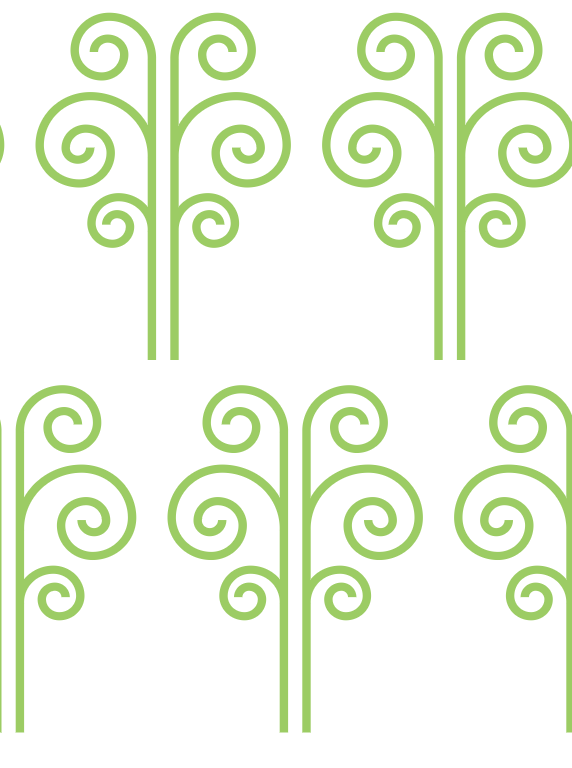
This pattern is drawn by a Shadertoy shader. Its source:

```glsl
// Staggered rows of mirrored green stems with spiral fern curls on white.

const vec3 PAPER = vec3(1.0);
const vec3 GREEN = vec3(0.612, 0.80, 0.392);

// All lengths are in units of 1/768 of the canvas height.
const float CANVAS_HEIGHT = 768.0;
const vec2 PERIOD = vec2(286.6, 372.5);
const float FIRST_AXIS = 163.2;     // mirror axis of the first plant
const float ROW_SHIFT = 132.0;      // sideways step of the second row
const float LAST_ROW = 1.0;
const float STEM_X = 11.3;          // stem distance from the mirror axis
const float STEM_TOP = 57.0;
const float STEM_BOTTOM = 360.0;
const float HALF_WIDTH = 4.2;
const float SQUASH = 0.97;          // curl height relative to its width
const float OVERLAP = 2.0;          // hides joints between arcs

// Radii of successive quarter turns, zero ends the curl.
const float TOP_CURL[8] = float[8](42.7, 34.5, 27.0, 22.5, 16.5, 13.8, 0.0, 0.0);
const float MID_CURL[8] = float[8](61.7, 50.5, 39.5, 31.5, 25.0, 20.0, 12.0, 12.5);
const float LOW_CURL[8] = float[8](33.4, 27.0, 21.0, 17.5, 13.0, 10.8, 0.0, 0.0);

// Distance to a spiral of tangent quarter arcs, leaving the stem at a given depth.
float curlDistance(vec2 p, float depth, float radii[8]) {
    p = vec2(p.x - STEM_X, (p.y + depth) / SQUASH);
    vec2 center = vec2(radii[0], 0.0);
    vec2 from = vec2(-1.0, 0.0);
    float d = 1e5;
    for (int i = 0; i < 8; i++) {
        float r = radii[i];
        if (r <= 0.0) break;
        vec2 to = vec2(from.y, -from.x);
        vec2 q = p - center;
        float ring = abs(length(q) - r) - HALF_WIDTH;
        float wedge = max(-dot(q, from), -dot(q, to) - OVERLAP);
        d = min(d, max(ring, wedge));
        if (i < 7) center += to * (r - radii[i + 1]);
        from = to;
    }
    return d;
}

// Upright stem with square ends.
float stemDistance(vec2 p) {
    float middle = -0.5 * (STEM_TOP + STEM_BOTTOM);
    vec2 halfSize = vec2(HALF_WIDTH, 0.5 * (STEM_BOTTOM - STEM_TOP));
    vec2 q = abs(p - vec2(STEM_X, middle)) - halfSize;
    return max(q.x, q.y);
}

float plantDistance(vec2 p) {
    p.x = abs(p.x);
    float d = stemDistance(p);
    d = min(d, curlDistance(p, 58.2, TOP_CURL));
    d = min(d, curlDistance(p, 156.0, MID_CURL));
    return min(d, curlDistance(p, 229.6, LOW_CURL));
}

void mainImage(out vec4 fragColor, in vec2 fragCoord) {
    float pixel = CANVAS_HEIGHT / iResolution.y;
    vec2 p = fragCoord * pixel;
    p.y -= CANVAS_HEIGHT;

    // Staggered repeat, measured down from the top edge.
    float row = clamp(floor(-p.y / PERIOD.y), 0.0, LAST_ROW);
    float x = p.x - FIRST_AXIS - row * ROW_SHIFT;
    vec2 local = vec2(mod(x + 0.5 * PERIOD.x, PERIOD.x) - 0.5 * PERIOD.x,
                      p.y + row * PERIOD.y);

    float ink = clamp(0.5 - plantDistance(local) / pixel, 0.0, 1.0);
    fragColor = vec4(mix(PAPER, GREEN, ink), 1.0);
}
```
